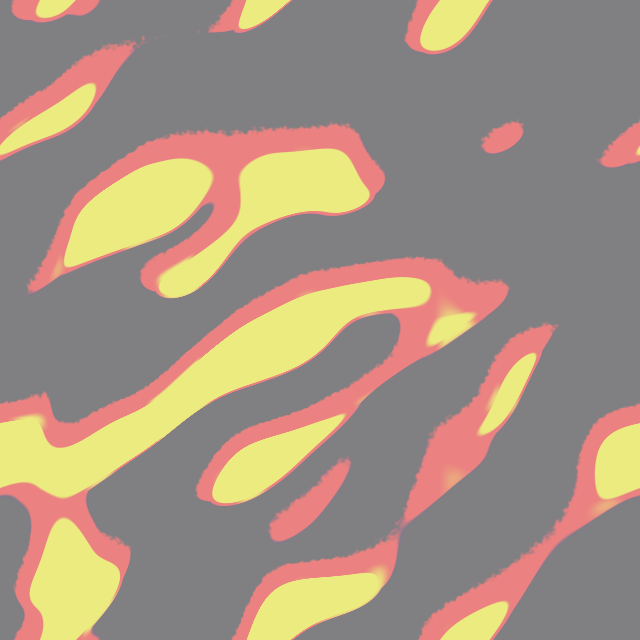
This pattern is drawn by a three.js fragment shader. Its source:

```glsl
varying vec2 vUv;

const vec3 GREY = vec3(0.50, 0.50, 0.51);
const vec3 PINK = vec3(0.92, 0.505, 0.50);
const vec3 YELLOW = vec3(0.92, 0.92, 0.50);
const vec3 VIOLET = vec3(0.52, 0.44, 0.62);

const float CORE_LEVEL = 0.24;
const float RIM_LEVEL = 0.13;
const float THIN_RIM = 0.03;
const vec2 RIM_SHIFT = vec2(-0.004, 0.017);

float hash(vec2 cell, float seed) {
  vec3 h = fract(vec3(cell.xyx + seed * 7.31) * vec3(0.1031, 0.1030, 0.0973));
  h += dot(h, h.yzx + 33.33);
  return fract((h.x + h.y) * h.z);
}

// Slope contribution of one lattice corner, wrapped to the period
float corner(vec2 cell, vec2 offset, vec2 period, float seed) {
  float angle = 6.28319 * hash(mod(cell, period), seed);
  return dot(vec2(cos(angle), sin(angle)), offset);
}

// Gradient noise that repeats once per unit square
float tileNoise(vec2 p, vec2 period, float seed) {
  p *= period;
  vec2 i = floor(p);
  vec2 f = p - i;
  vec2 w = f * f * f * (f * (f * 6.0 - 15.0) + 10.0);
  vec2 e = vec2(1.0, 0.0);
  float low = mix(corner(i, f, period, seed),
                  corner(i + e.xy, f - e.xy, period, seed), w.x);
  float high = mix(corner(i + e.yx, f - e.yx, period, seed),
                   corner(i + e.xx, f - e.xx, period, seed), w.x);
  return mix(low, high, w.y);
}

// Warped blobs; the whole-number shear leans them up to the right
float blobField(vec2 p) {
  vec2 warp = vec2(tileNoise(p, vec2(5.0), 3.0), tileNoise(p, vec2(5.0), 8.0));
  p += 0.045 * warp;
  vec2 leaning = vec2(p.x - p.y, p.y);
  return tileNoise(leaning, vec2(6.0, 5.0), 1.0)
       + 0.6 * tileNoise(p, vec2(4.0), 5.0);
}

float edge(float level, float softness) {
  return smoothstep(-softness, softness, level);
}

void main() {
  float core = blobField(vUv);
  float shifted = blobField(vUv - RIM_SHIFT);

  // Upper rims are wide, soft and grainy
  float upper = smoothstep(0.0, 0.09, shifted - core);
  float grain = tileNoise(vUv, vec2(150.0), 11.0)
              + 0.7 * tileNoise(vUv, vec2(64.0), 14.0);
  float wideRim = shifted - RIM_LEVEL + 0.035 * upper * grain;
  float thinRim = core - CORE_LEVEL + THIN_RIM;
  float rimLevel = max(wideRim, thinRim);
  float softness = mix(0.007, 0.022, upper);
  float rim = edge(rimLevel, softness);

  // Crisp cores with a few soft smears beside them
  float smear = smoothstep(-0.07, 0.0, core - CORE_LEVEL)
              * smoothstep(0.12, 0.35, tileNoise(vUv, vec2(9.0), 21.0));
  float yellow = max(edge(core - CORE_LEVEL, 0.006), smear) * rim;

  // Faint violet fringe along the lower edges
  float fringe = edge(rimLevel + 0.008, 0.008) * (1.0 - upper);

  vec3 color = mix(GREY, VIOLET, 0.4 * fringe);
  color = mix(color, PINK, rim);
  color = mix(color, YELLOW, yellow);
  gl_FragColor = vec4(color, 1.0);
}
```
